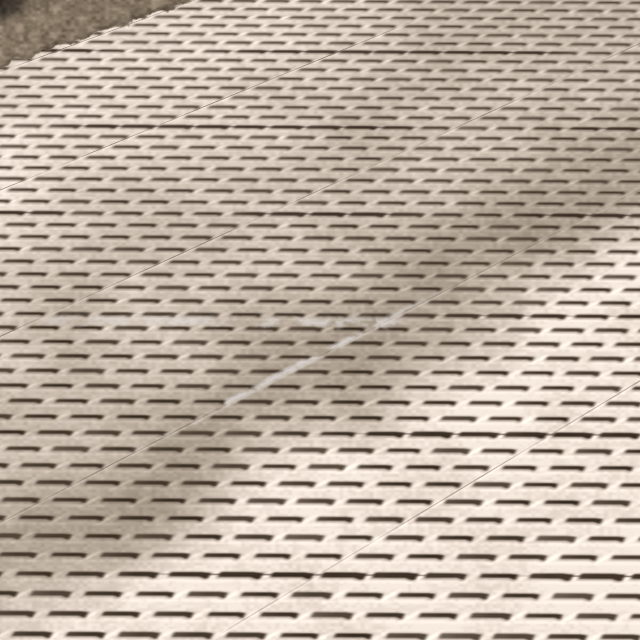
Give the GLSL for this texture, as a WebGL 1 fragment shader.

```glsl
precision highp float;
// Sunlit floor of pale slotted panels receding in perspective, with worn seams and a dirt corner.
uniform vec2 u_resolution;

float hash(vec2 p) {
  p = fract(p * vec2(0.1031, 0.1137));
  p += dot(p, p.yx + 33.33);
  return fract((p.x + p.y) * p.x * 7.31);
}

float noise(vec2 p) {
  vec2 i = floor(p), f = fract(p);
  f = f * f * (3.0 - 2.0 * f);
  return mix(mix(hash(i), hash(i + vec2(1, 0)), f.x),
             mix(hash(i + vec2(0, 1)), hash(i + vec2(1, 1)), f.x), f.y);
}

float fbm(vec2 p) {
  float sum = 0.0, gain = 0.5;
  for (int i = 0; i < 4; i++) {
    sum += gain * noise(p);
    p = p * 2.03 + 17.0;
    gain *= 0.5;
  }
  return sum;
}

// 1 inside a band of the given half width, 0 outside
float band(float d, float halfWidth, float soft) {
  return 1.0 - smoothstep(-soft, soft, abs(d) - halfWidth);
}

void main() {
  vec2 p = gl_FragCoord.xy / u_resolution;
  p.y = 1.0 - p.y;
  float soft = max(0.0020, 1.0 / u_resolution.y);

  // Ground plane: columns meet at a far vanishing point, rows shrink upward
  float depth = p.y + 1.618 - 0.005 * (p.x - 0.5);
  vec2 grid = vec2(((p.x - 4.635) / depth + 1.902) / 0.0322, 209.1 / depth - 83.1);
  vec2 size = vec2(0.0322 * depth, depth * depth / 209.1);
  float row = floor(grid.y + 0.5);
  float rise = grid.y - row;
  vec2 panel = floor(grid / 8.0);
  float patches = fbm(p * vec2(9.0, 14.0) + 5.0);
  float grain = noise(p * vec2(150.0, 210.0));

  // Dappled light: slanted bands of sun and shade
  float slant = p.y + 0.62 * p.x + 0.14 * (fbm(p * 5.0) - 0.47);
  float shade = (slant - 0.88) / 0.10;
  float light = 0.97 - 0.30 * smoothstep(0.25, 0.58, slant) - 0.30 * exp(-shade * shade)
    + 0.36 * smoothstep(0.93, 1.07, slant) + 0.40 * (patches - 0.47)
    + 0.08 * (hash(panel + 40.0) - 0.5) + 0.20 * (grain - 0.5);
  vec3 color = mix(vec3(0.52, 0.47, 0.40), vec3(0.93, 0.88, 0.83), clamp(light, 0.0, 1.1));

  // Short pale ribs between slots and a bright lip under each slot
  float gap = (0.5 - abs(fract(grid.x) - 0.5)) * size.x;
  float ribWear = noise(vec2(floor(grid.x + 0.5), row) * 1.7);
  float rib = band(gap, 0.06 * size.x, 2.2 * soft) * band(rise + 0.10, 0.26, 0.22);
  float lip = band((rise + 0.34) * size.y, 0.06 * size.y, 1.5 * soft);
  color += vec3(0.13, 0.125, 0.12) * rib * (0.2 + 0.8 * ribWear);
  color += 0.05 * lip * (1.0 - rib);

  // Slots: dark dashes with blunt ends, the right end drooping slightly
  float rowDepth = 209.1 / (row + 83.1) + 0.005 * (p.x - 0.5);
  float flatX = ((p.x - 4.635) / rowDepth + 1.902) / 0.0322;
  float column = mix(flatX, grid.x, 0.35);
  float x = fract(column) - 0.5;
  float wear = hash(vec2(floor(column), row) + 61.0);
  float rowSeam = 1.0 - step(0.5, mod(row, 8.0));
  float seamTone = rowSeam * smoothstep(0.35, 0.6, noise(vec2(p.x * 4.0, row * 3.7)));
  float hook = smoothstep(0.18, 0.38, x);
  float reach = (0.35 + 0.04 * (wear - 0.5) + 0.06 * seamTone) * size.x;
  float thickness = (0.095 + 0.03 * hook + 0.025 * seamTone + 0.03 * (wear - 0.5)) * size.y;
  float slotY = (rise + 0.07 * hook) * size.y;
  float slot = band(x * size.x, reach, 2.2 * soft) * band(slotY, thickness, soft);
  float halo = band(x * size.x, reach + soft, 2.8 * soft)
    * band(slotY + 0.0006, thickness + 0.0014, 1.8 * soft);
  float strength = 0.76 + 0.22 * smoothstep(0.0, 0.6, p.y) - 0.28 * wear * wear
    - 0.18 * smoothstep(0.1, -0.4, x) + 0.22 * seamTone;
  vec3 slotColor = mix(vec3(0.16, 0.12, 0.08), vec3(0.35, 0.30, 0.25), 0.75 * patches);
  color = mix(color, vec3(0.47, 0.41, 0.36), 0.72 * halo);
  color = mix(color, slotColor, slot * clamp(strength, 0.0, 1.0));

  // Panel seams: thin broken lines across and along the floor
  float across = seamTone * band(rise * size.y, 0.0010, soft);
  float seamOffset = (fract(grid.x / 8.0 + 0.5) - 0.5) * 8.0 * size.x;
  float along = band(seamOffset, 0.0012, 1.5 * soft);
  color = mix(color, vec3(0.25, 0.20, 0.17), 0.7 * across);
  color = mix(color, vec3(0.42, 0.37, 0.32), along * 0.9 * noise(p * 12.0));
  color += 0.06 * band(seamOffset - 0.006, 0.002, 1.5 * soft) * noise(p * 20.0 + 3.0);

  // Whitish blotchy scuffs where two seams cross
  float blotch = fbm(p * vec2(38.0, 60.0));
  float scuffRow = band((grid.y - 15.6) * size.y + 0.02 * (blotch - 0.47), 0.005, 0.006)
    * smoothstep(0.04, 0.12, p.x) * smoothstep(0.66, 0.60, p.x);
  float scuffColumn = band(seamOffset + 0.03 * (blotch - 0.47), 0.009, 0.009)
    * band(grid.x, 4.0, 0.1) * band(p.y - 0.58, 0.10, 0.04);
  float scuff = max(scuffRow, scuffColumn) * smoothstep(0.28, 0.6, blotch);
  color = mix(color, vec3(0.87, 0.85, 0.84), 0.8 * scuff);

  // Bare dirt in the upper left corner, with a dark edge and a shadow
  float edge = 0.105 - 0.34 * p.x - p.y + 0.02 * (fbm(p * 45.0) - 0.47);
  vec3 dirt = mix(vec3(0.34, 0.29, 0.23), vec3(0.72, 0.65, 0.57),
    0.6 * fbm(p * 70.0) + 0.4 * grain);
  dirt *= 1.0 - 0.55 * smoothstep(0.06, 0.02, length(p * vec2(1.0, 1.3)));
  dirt *= 1.0 - 0.40 * band(edge - 0.004, 0.003, 0.004) * patches;
  color = mix(color, dirt, smoothstep(-soft, soft, edge));

  gl_FragColor = vec4(clamp(color, 0.0, 1.0), 1.0);
}
```
